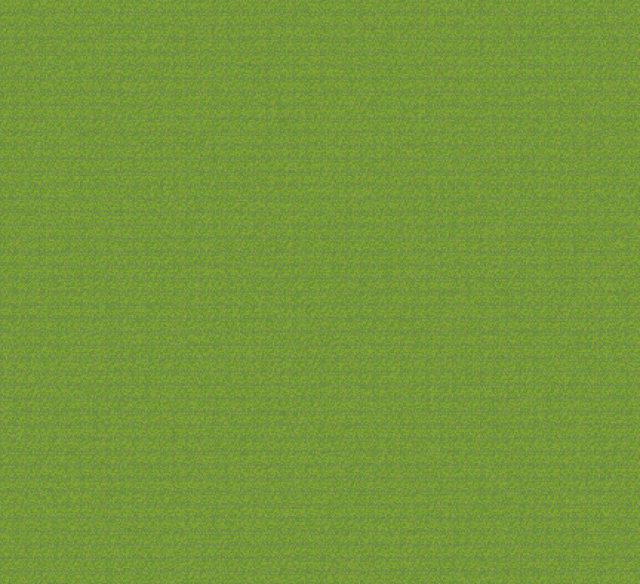
A WebGL 2 fragment shader for this pattern:

```glsl
#version 300 es
precision highp float;
// Grass ground of square tiles, 48 across and nearly 44 down from the top edge.
// Every tile repeats one grid of 9 x 9 speckles, hashed into six greens from
// grey to yellow. Large rectangular patches stress its rows or its columns.

uniform vec2 u_resolution;
out vec4 fragColor;

const vec2 TILES = vec2(48.0, 43.875);
const float SPECKLES = 9.0;

float hash(vec2 p) {
  vec3 q = fract(p.xyx * 0.1031);
  q += dot(q, q.yzx + 33.33);
  return fract((q.x + q.y) * q.z);
}

// Greens ordered from grey to yellow, each as wide as its share of the area
vec3 grassColor(float tone) {
  vec3 c = vec3(0.45, 0.55, 0.30);
  c = mix(c, vec3(0.42, 0.57, 0.25), step(0.11, tone));
  c = mix(c, vec3(0.49, 0.58, 0.25), step(0.28, tone));
  c = mix(c, vec3(0.44, 0.59, 0.22), step(0.43, tone));
  c = mix(c, vec3(0.50, 0.62, 0.20), step(0.67, tone));
  return mix(c, vec3(0.48, 0.64, 0.15), step(0.84, tone));
}

// Staggered rectangles, a few across the canvas, snapped to whole tiles
vec2 patchId(vec2 tile) {
  vec2 p = (tile + 0.5) / TILES * vec2(3.7, 5.0);
  p.x += 0.4 * hash(vec2(floor(p.y) + 31.0, 7.0));
  p.y += 0.6 * hash(vec2(floor(p.x) + 31.0, 19.0));
  return floor(p);
}

vec3 speckle(vec2 index) {
  vec2 tile = floor((index + 0.5) / SPECKLES);
  vec2 local = index - tile * SPECKLES;
  float columns = hash(patchId(tile) + 41.0);

  // Grain shared by all tiles, plus a little wear per speckle
  float wear = hash(index + 671.0) - 0.5;
  float tone = hash(local + 23.0) + 0.2 * wear;

  // Grey seams along tile edges, their balance set by the patch
  tone -= step(local.y, 0.5) * mix(0.32, 0.2, columns);
  tone -= step(local.x, 0.5) * mix(0.2, 0.32, columns);

  // Yellow tuft leaning to the right
  vec2 tuft = local - 4.0;
  tuft.x -= 0.5 * tuft.y;
  tone += 0.24 * (1.0 - smoothstep(1.0, 4.0, length(tuft)));

  vec3 color = grassColor(clamp(tone, 0.0, 1.0));
  color = mix(vec3(0.46, 0.595, 0.22), color, 1.3);
  return color + 0.06 * wear;
}

void main() {
  // Grid counted from the top left corner
  vec2 scale = TILES * SPECKLES / u_resolution;
  vec2 grid = vec2(gl_FragCoord.x, u_resolution.y - gl_FragCoord.y) * scale;

  // Lean and tufts run upward, so rows are mirrored inside the tile grid
  grid.y = 44.0 * SPECKLES - grid.y;

  // Area blend of the four speckles around the nearest grid corner
  vec2 corner = floor(grid + 0.5);
  vec2 cover = clamp((grid - corner) / scale + 0.5, 0.0, 1.0);
  vec3 below = mix(speckle(corner - 1.0), speckle(corner + vec2(0.0, -1.0)), cover.x);
  vec3 above = mix(speckle(corner + vec2(-1.0, 0.0)), speckle(corner), cover.x);
  fragColor = vec4(mix(below, above, cover.y), 1.0);
}
```
